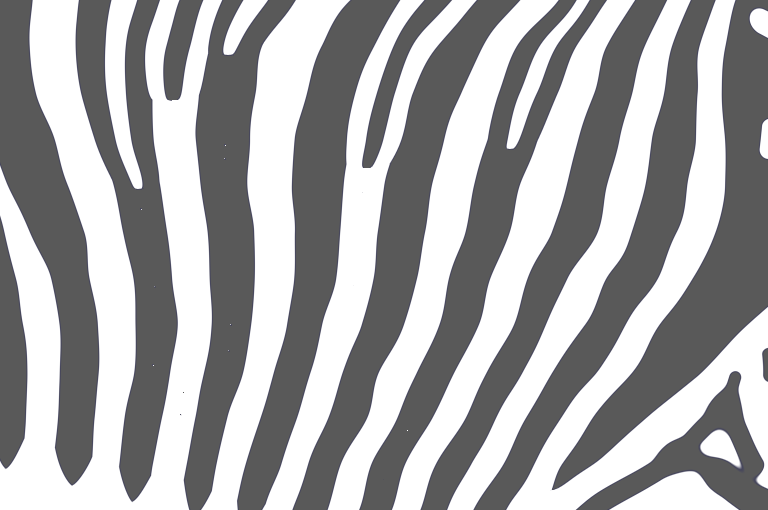
This pattern is drawn by a Shadertoy shader. Its source:

```glsl
// Zebra hide: dark, wavy, slanting stripes on white, some of them forking.
// Stripes are level bands of a phase field; each fork is a phase step that
// opens above its tip. A few rounded limbs complete the right-hand side.

const vec3 WHITE = vec3(1.0);
const vec3 GREY  = vec3(0.35);
const vec3 RIM   = vec3(0.27, 0.27, 0.36);
const float HALF_BAND = 0.265;   // half of a stripe, in phase units
const float LAST_EDGE = 8.735;   // left edge of the last, broad stripe

// Forks: x = base phase of the tip, y = its height on the canvas.
const vec2 FORKS[5] = vec2[5](vec2(2.0, 0.623), vec2(2.5, 0.803),
    vec2(3.0, 0.893), vec2(4.5, 0.667), vec2(6.0, 0.702));

float hash(vec2 p) {
    vec3 q = fract(p.xyx * vec3(0.1031, 0.1030, 0.0973));
    q += dot(q, q.yzx + 33.33);
    return fract((q.x + q.y) * q.z);
}

float noise(vec2 p) {
    vec2 cell = floor(p), f = fract(p);
    f = f * f * (3.0 - 2.0 * f);
    float low  = mix(hash(cell), hash(cell + vec2(1, 0)), f.x);
    float high = mix(hash(cell + vec2(0, 1)), hash(cell + vec2(1, 1)), f.x);
    return mix(low, high, f.y);
}

// Small hand-drawn unevenness of the outlines.
vec2 wobble(vec2 p, float frequency, float amount) {
    vec2 n = vec2(noise(p * frequency), noise(p * frequency + 47.0));
    return p + (n - 0.5) * amount;
}

// Stripe number across the hide, fanning out and leaning to the right.
float basePhase(vec2 p) {
    float offset = -0.14 + 1.15 * smoothstep(0.25, 0.95, p.y);
    float density = 8.4 - 4.45 * p.y;
    float crowding = 2.2 * smoothstep(0.5, 1.05, p.y);
    return offset + density * p.x + crowding * pow(max(p.x, 0.0) / 1.465, 6.0);
}

// Adds one whole stripe across every fork line, softly above its tip.
float forkedPhase(float phase, float y) {
    float total = phase;
    for (int i = 0; i < 5; i++) {
        float rise = max(y - FORKS[i].y, 0.0);
        float spread = max(0.75 * pow(rise, 0.25), 1e-4);
        total += smoothstep(-spread, spread, phase - FORKS[i].x);
    }
    return total;
}

// Negative inside the stripes, in phase units.
float stripeField(vec2 p) {
    float phase = basePhase(p);
    float total = forkedPhase(phase, p.y);

    // Rounded lower ends at the left, a broader shoulder above them.
    float taper = clamp((p.y - 0.085 + 0.28 * p.x) / 0.07, 0.0, 1.0);
    float halfBand = HALF_BAND * sqrt(taper) - 0.05 * (1.0 - taper);
    halfBand += 0.13 * smoothstep(1.2, 0.8, phase) * smoothstep(0.45, 0.65, p.y);
    float bands = abs(fract(total + 0.5) - 0.5) - halfBand;

    // The last stripe swells upward from a pointed lower end.
    float swell = 2.2 * sqrt(max(p.y - 0.04, 0.0)) - 0.06;
    float last = max(LAST_EDGE - phase, phase - LAST_EDGE - swell);
    return phase < 8.5 ? bands : last;
}

// Distance to a rounded limb from a to b.
float limb(vec2 p, vec2 a, vec2 b, float radius) {
    vec2 pa = p - a, ba = b - a;
    float t = clamp(dot(pa, ba) / dot(ba, ba), 0.0, 1.0);
    return length(pa - ba * t) - radius;
}

float smoothMin(float a, float b, float k) {
    float h = max(k - abs(a - b), 0.0) / k;
    return min(a, b) - h * h * k * 0.25;
}

// Branching mark in the lower right corner.
float branchMark(vec2 p) {
    vec2 joint = vec2(1.325, 0.105), elbow = vec2(1.42, 0.20);
    float d = limb(p, vec2(1.13, -0.02), joint, 0.021);
    d = smoothMin(d, limb(p, joint, elbow, 0.017), 0.03);
    d = smoothMin(d, limb(p, elbow, vec2(1.439, 0.255), 0.012), 0.03);
    d = smoothMin(d, limb(p, elbow, vec2(1.478, 0.088), 0.019), 0.03);
    d = smoothMin(d, limb(p, joint, vec2(1.41, 0.068), 0.018), 0.03);
    return smoothMin(d, limb(p, vec2(1.41, 0.068), vec2(1.52, -0.01), 0.03), 0.03);
}

void mainImage(out vec4 fragColor, in vec2 fragCoord) {
    float pixel = 1.0 / iResolution.y;
    vec2 p = wobble(fragCoord * pixel, 11.0, 0.016);

    // Phase field turned into a canvas distance.
    float field = stripeField(p);
    float slope = length(vec2(dFdx(field), dFdy(field))) / pixel;
    float d = field / max(slope, 2.0);

    // White nicks and dark marks along the right side.
    float nicks = min(limb(p, vec2(1.495, 0.955), vec2(1.54, 0.94), 0.024),
                      limb(p, vec2(1.507, 0.705), vec2(1.512, 0.75), 0.018));
    d = max(d, -nicks);
    d = min(d, branchMark(p));
    d = min(d, limb(p, vec2(1.506, 0.26), vec2(1.506, 0.30), 0.014));

    // Grey ink with a hairline bluish rim.
    float ink = smoothstep(0.7 * pixel, -0.7 * pixel, d);
    float core = smoothstep(0.7 * pixel, -0.7 * pixel, d + 0.0022);
    vec3 color = mix(mix(WHITE, RIM, ink), GREY, core);
    fragColor = vec4(color, 1.0);
}
```
